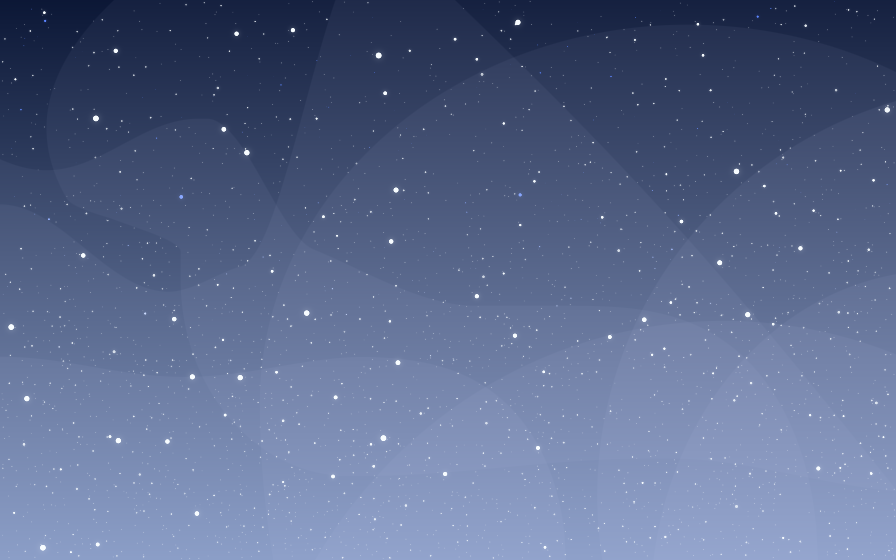
This background is drawn by a WebGL 2 fragment shader. Its source:

```glsl
#version 300 es
precision highp float;

uniform vec2 u_resolution;
out vec4 fragColor;

const float PI = 3.14159265;
const vec3 SKY_TOP = vec3(0.045, 0.09, 0.21);
const vec3 SKY_BOTTOM = vec3(0.505, 0.588, 0.752);
const vec3 VEIL = vec3(0.74, 0.77, 0.92);
const vec3 STAR_WHITE = vec3(0.97, 0.99, 1.0);
const vec3 STAR_BLUE = vec3(0.36, 0.52, 1.0);

vec3 hash3(vec2 cell, float seed) {
    vec3 q = fract(vec3(cell.xyx + seed) * vec3(0.1031, 0.1030, 0.0973));
    q += dot(q, q.yxz + 33.33);
    return fract((q.xxy + q.yzz) * q.zyx);
}

// Falls from 1 to 0 along a rounded shoulder
float shoulder(float x, float start, float end) {
    float t = clamp((x - start) / (end - start), 0.0, 1.0);
    return sqrt(1.0 - t * t * t);
}

// Shape fields are positive inside
float ellipse(vec2 p, vec2 center, vec2 radii) {
    return 1.0 - length((p - center) / radii);
}

float domeField(vec2 p) {
    vec2 q = p - vec2(1.229, 0.281);
    q.y *= q.y < 0.0 ? 0.6 : 1.0;
    return ellipse(q, vec2(0.0), vec2(0.765, 0.675));
}

float ridgeField(vec2 p) {
    float rise = 0.557 + 0.078 * cos(PI * min(p.x / 0.302, 1.0))
               + 0.05 * smoothstep(0.30, 0.46, p.x)
               + 0.57 * smoothstep(0.43, 0.66, p.x);
    float run = p.x - 0.8125;
    float slope = 1.0 - 1.11 * run + 0.035 * sin(PI * run / 0.7875);
    // The slope only bounds the side right of the crest
    return min(rise, p.x < 0.7 ? 2.0 : slope) - p.y;
}

float waveField(vec2 p) {
    float crest = 0.742 - 0.046 * cos(PI * (min(p.x, 0.354) - 0.083) / 0.271);
    float drop = 0.20 * smoothstep(0.37, 0.56, p.x)
               + 0.134 * smoothstep(0.42, 0.85, p.x);
    return (crest - drop) * shoulder(p.x, 1.0, 1.46) - p.y;
}

float hillField(vec2 p) {
    float crest = 0.345 + 0.018 * cos(PI * min(p.x, 0.66) / 0.33);
    return crest * shoulder(p.x, 0.6, 1.01) - p.y;
}

float curtainField(vec2 p) {
    float bend = max(p.y - 0.771, -0.161);
    float lower = clamp((0.5 - p.y) / 0.35, 0.0, 1.0);
    float left = 0.083 + 2.3 * bend * bend
               + 0.18 * (1.0 - smoothstep(0.55, 0.645, p.y))
               + 0.30 * (1.0 - sqrt(1.0 - lower * lower));
    float hem = 0.15 + 0.031 * smoothstep(0.65, 1.15, p.x)
              - 0.06 * smoothstep(1.2, 1.65, p.x);
    return min(p.x - left, p.y - hem);
}

vec3 addVeil(vec3 color, float field, float opacity) {
    float edge = max(fwidth(field), 1e-5);
    return mix(color, VEIL, opacity * clamp(0.5 + field / edge, 0.0, 1.0));
}

// One jittered star per chosen cell
vec3 addStars(vec3 color, vec2 p, float px, float density, float share,
              float radius, float strength, float seed) {
    vec2 cell = floor(p * density);
    vec3 place = hash3(cell, seed);
    vec3 kind = hash3(cell, seed + 57.0);
    float dist = length(fract(p * density) - 0.15 - 0.7 * place.xy) / density;
    float blue = step(0.90, kind.y) * smoothstep(0.2, 0.9, p.y);
    float size = radius * mix(0.7, 1.1, kind.x) * (1.0 - 0.5 * blue);
    float disc = 1.0 - smoothstep(size - 0.5 * px, size + 0.5 * px, dist);
    float halo = 0.12 * exp(-dist * dist / (3.0 * size * size));
    float light = step(place.z, share) * strength * mix(0.6, 1.0, kind.z);
    return mix(color, mix(STAR_WHITE, STAR_BLUE, blue),
               min(light, 1.0) * max(disc, halo));
}

void main() {
    vec2 p = gl_FragCoord.xy / u_resolution.y;
    float px = 1.0 / u_resolution.y;
    vec3 color = mix(SKY_BOTTOM, SKY_TOP, clamp(p.y, 0.0, 1.0));

    // Overlapping translucent veils
    color = addVeil(color, curtainField(p), 0.055);
    color = addVeil(color, waveField(p), 0.06);
    color = addVeil(color, ridgeField(p), 0.06);
    color = addVeil(color, domeField(p), 0.06);
    color = addVeil(color, hillField(p), 0.07);
    color = addVeil(color, ellipse(p, vec2(1.292, -0.458), vec2(0.852, 0.885)), 0.07);
    color = addVeil(color, ellipse(p, vec2(1.8125, 0.115), vec2(0.746, 0.735)), 0.07);
    color = addVeil(color, ellipse(p, vec2(1.677, -0.083), vec2(0.515, 0.60)), 0.07);

    // Star dust, small stars and bright stars
    float low = 1.0 - smoothstep(0.0, 1.1, p.y);
    color = addStars(color, p, px, 85.0, 0.10 + 0.20 * low, 0.0010, 0.36, 3.0);
    color = addStars(color, p, px, 40.0, 0.13 + 0.24 * low, 0.0015, 0.85, 19.0);
    color = addStars(color, p, px, 17.0, 0.20, 0.0025, 1.15, 41.0);
    color = addStars(color, p, px, 8.0, 0.40, 0.0049, 1.6, 73.0);

    fragColor = vec4(color, 1.0);
}
```
